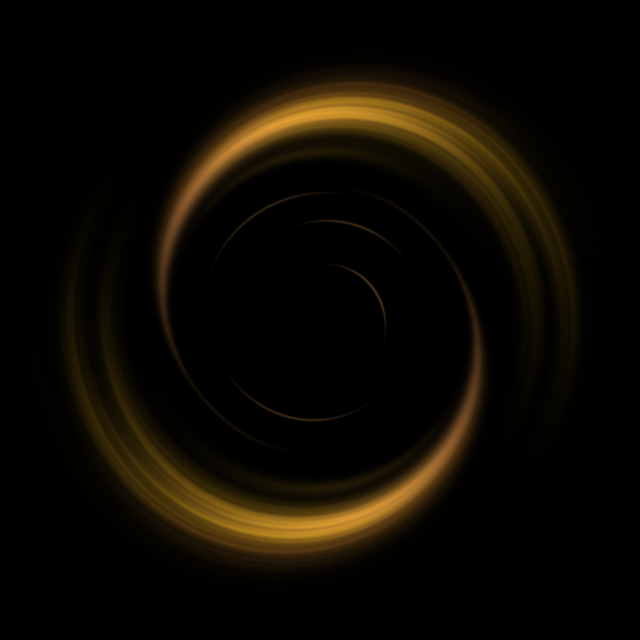
Give the GLSL for this background, as a Shadertoy shader.

```glsl
// Two golden spiral arms of streaked light, with thin arcs inside, on black.

// Lengths are fractions of the canvas; angles are degrees, clockwise along an arm.
const int   ARM_COUNT    = 2;
const float ARM_START    = 270.0;    // polar angle where the first arm begins
const float ARM_RADIUS   = 0.208;    // radius at the tip of the thin tail
const float ARM_SWELL    = 0.107;    // outward sweep along the arm
const float PITCH        = 0.00017;  // steady radius gain per degree
const float TAIL_WIDTH   = 0.004;
const float FAN_WIDTH    = 0.0586;
const float CORE_ANGLE   = 174.0;    // brightest place along the arm
const float CORE_SPREAD  = 38.0;
const float GROOVE_DEPTH = 0.16;
const float ARC_WIDTH    = 0.0019;

const vec3 ROSE_BROWN = vec3(0.56, 0.36, 0.18);
const vec3 OLIVE_GOLD = vec3(0.50, 0.37, 0.05);
const vec3 RIM_BROWN  = vec3(0.48, 0.31, 0.09);
const vec3 CORE_GLOW  = vec3(0.34, 0.23, 0.13);
const vec3 WISP_OLIVE = vec3(0.12, 0.09, 0.02);
const vec3 ARC_BRONZE = vec3(0.30, 0.20, 0.09);

// Inner arcs: middle angle, half span, middle radius, strength
const vec4 ARCS[4] = vec4[4](
    vec4(117.0, 47.0, 0.1940, 0.65),
    vec4( 70.0, 42.0, 0.1582, 0.75),
    vec4( 31.0, 60.0, 0.0965, 1.00),
    vec4(254.0, 57.0, 0.1589, 0.75));

float bell(float x, float width) {
    float t = x / width;
    return exp(-t * t);
}

// Fine grooves that run along the arm
float grooves(float across, float along, float seed) {
    return 0.50 * sin(14.0 * across + 0.020 * along + seed)
         + 0.30 * sin(25.0 * across - 0.025 * along + 2.0 * seed)
         + 0.20 * sin(43.0 * across + 0.035 * along);
}

vec3 spiralArm(float radius, float along, float seed) {
    float center = ARM_RADIUS + PITCH * along
                 + ARM_SWELL * smoothstep(40.0, 230.0, along);
    float width = TAIL_WIDTH + FAN_WIDTH * smoothstep(55.0, 235.0, along);
    float across = (radius - center) / width;

    // Brightness along the arm
    float rise = 0.15 * smoothstep(0.0, 45.0, along)
               + 0.85 * smoothstep(55.0, 170.0, along);
    float light = rise * (1.0 - smoothstep(175.0, 315.0, along));

    // Soft outer side, firmer inner side, splitting into two strands at the end
    float body = exp(-(across < 0.0 ? 2.2 : 1.5) * across * across);
    float strands = 0.55 + 0.45 * cos(6.0 * (across + 0.53));
    body *= mix(1.0, strands, smoothstep(190.0, 270.0, along));
    body *= 1.0 + GROOVE_DEPTH * smoothstep(120.0, 220.0, along)
                * 2.0 * grooves(across, along, seed);

    vec3 tint = mix(ROSE_BROWN, OLIVE_GOLD, smoothstep(115.0, 190.0, along));
    tint = mix(tint, RIM_BROWN, smoothstep(0.1, 0.6, across)
             * (1.0 - smoothstep(200.0, 240.0, along)));

    // Bright core and a faint wisp on the inner side
    float peak = bell(along - CORE_ANGLE, CORE_SPREAD);
    float core = peak * bell(across + 0.12, 0.38);
    float wisp = peak * bell(across + 1.3, 0.20);
    return tint * body * light + CORE_GLOW * core + WISP_OLIVE * wisp;
}

vec3 innerArcs(float radius, float angle) {
    float glow = 0.0;
    for (int i = 0; i < 4; i++) {
        vec4 arc = ARCS[i];
        float offset = mod(arc.x - angle + 180.0, 360.0) - 180.0;
        float taper = 1.0 - smoothstep(0.1, 1.0, abs(offset) / arc.y);
        float width = ARC_WIDTH * (0.6 + 0.5 * taper);
        glow += arc.w * taper * bell(radius - arc.z - PITCH * offset, width);
    }
    return ARC_BRONZE * glow;
}

void mainImage(out vec4 fragColor, in vec2 fragCoord) {
    vec2 p = (fragCoord - 0.5 * iResolution.xy) / min(iResolution.x, iResolution.y);
    float radius = length(p);
    float angle = degrees(atan(p.y, p.x + 1e-6));

    vec3 color = innerArcs(radius, angle);
    for (int i = 0; i < ARM_COUNT; i++) {
        float turn = 360.0 * float(i) / float(ARM_COUNT);
        float along = mod(ARM_START - turn - angle, 360.0);
        color += spiralArm(radius, along, 1.7 * float(i));
    }
    fragColor = vec4(clamp(color, 0.0, 1.0), 1.0);
}
```
